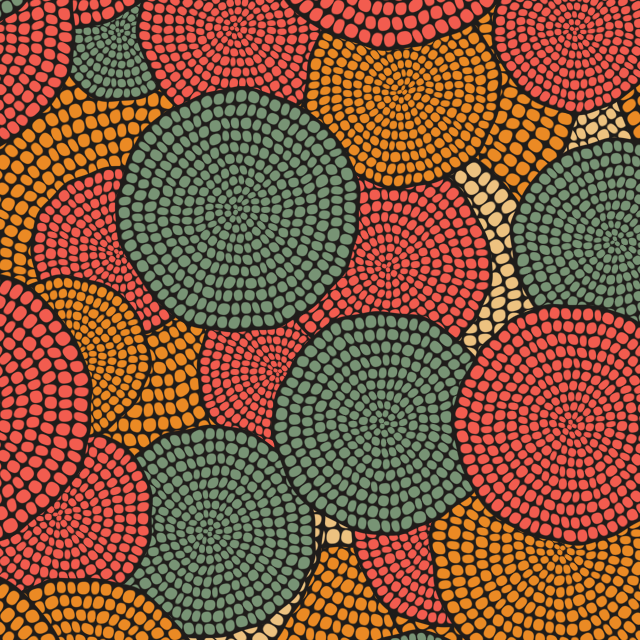
A WebGL 2 fragment shader for this pattern:

```glsl
#version 300 es
precision highp float;
// Overlapping discs made of rings of oval pebbles on a dark ground.
// Two jittered grids scatter the discs (broad ones behind, smaller in front);
// the topmost disc at each point draws its pebbles in polar cells.

uniform vec2 u_resolution;
out vec4 fragColor;

const float TAU = 6.2831853;
const float RIM = 0.003;   // dark band around each disc

const vec3 INK   = vec3(0.12, 0.11, 0.10);
const vec3 GREEN = vec3(0.47, 0.58, 0.46);
const vec3 CORAL = vec3(0.95, 0.36, 0.31);
const vec3 AMBER = vec3(0.92, 0.54, 0.14);
const vec3 CREAM = vec3(0.93, 0.76, 0.50);

struct Disc { vec2 center; float radius; float depth; float seed; vec3 color; };

float hash(vec3 p) {
    return fract(sin(dot(p, vec3(12.99, 78.23, 37.72))) * 43758.55);
}

// Disc number n (0..17): nine neighbours in the back grid, then nine in front
Disc discNear(vec2 p, int n) {
    bool front = n >= 9;
    float layer = front ? 1.0 : 0.0;
    float size = front ? 0.26 : 0.36;
    vec2 cell = floor(p / size) + vec2(n % 3, (n / 3) % 3) - 1.0;
    vec3 key = vec3(cell, layer);
    vec2 jitter = vec2(hash(key + 3.1), hash(key + 5.7)) - 0.5;
    float pick = hash(key + 8.3);

    Disc d;
    d.seed = hash(key + 1.9) * 10.0;
    d.center = (cell + 0.5 + jitter * (front ? 0.5 : 0.3)) * size;
    d.radius = front ? 0.105 + 0.12 * pow(pick, 1.4) : 0.34;
    d.depth = layer + d.radius + 0.1 * hash(key + 6.5);   // large discs tend to lie on top
    if (front) {
        d.color = mod(cell.x + cell.y, 2.0) < 0.5 ? CORAL : GREEN;
        if (hash(key + 4.4) > 0.88) d.color = AMBER;
    } else {
        d.color = mod(cell.x + 2.0 * cell.y, 3.0) < 0.5 ? CREAM : AMBER;
    }
    return d;
}

// Uneven border between pebbles i-1 and i of a ring of n pebbles
float border(float i, float n, float ring, float seed) {
    return i + 0.3 * (hash(vec3(mod(i, n), ring, seed)) - 0.5);
}

// Signed distance to the pebble around p, measured from the disc center
float pebble(vec2 p, Disc d) {
    // Rings widen outwards
    float rings = ceil(d.radius / clamp(0.009 + 0.05 * d.radius, 0.012, 0.02));
    float ring = min(floor(rings * pow(length(p) / d.radius, 0.8)), rings - 1.0);
    vec2 span = d.radius * pow((ring + vec2(0.0, 1.0)) / rings, vec2(1.25));
    float width = span.y - span.x;
    float middle = 0.5 * (span.x + span.y);

    // Angular cell with jittered borders
    float n = round(5.9 * (ring + 0.5));
    float turn = hash(vec3(ring, d.seed, 0.7));
    float a = fract(atan(p.y, p.x) / TAU + turn) * n;
    float i = floor(a);
    i += step(border(i + 1.0, n, ring, d.seed), a) - step(a, border(i, n, ring, d.seed));
    float lo = border(i, n, ring, d.seed);
    float hi = border(i + 1.0, n, ring, d.seed);

    // Local frame: x along the radius, y along the ring, slightly tilted
    vec3 key = vec3(mod(i, n), ring, d.seed + 2.3);
    float angle = (0.5 * (lo + hi) / n - turn) * TAU;
    vec2 dir = vec2(cos(angle), sin(angle));
    vec2 q = vec2(dot(p, dir), dot(p, vec2(-dir.y, dir.x))) - vec2(middle, 0.0);
    float tilt = 0.5 * (hash(key) - 0.5);
    q = mat2(cos(tilt), -sin(tilt), sin(tilt), cos(tilt)) * q;

    // Rounded oval
    vec2 halfSize = vec2(0.5 * width, middle * sin(0.5 * TAU * (hi - lo) / n)) - 0.05 * width;
    halfSize *= mix(0.94, 1.0, hash(key + 1.7));
    vec2 e = pow(abs(q) / halfSize, vec2(2.5));
    return (pow(e.x + e.y, 0.4) - 1.0) * min(halfSize.x, halfSize.y);
}

void main() {
    float scale = min(u_resolution.x, u_resolution.y);
    vec2 uv = gl_FragCoord.xy / scale;
    float soft = 0.8 / scale;

    // Hand-drawn wobble from layered sines
    uv += 0.0022 * sin(uv.yx * 41.0 + vec2(0.0, 2.0)) + 0.0012 * sin(uv.yx * 93.0 + uv * 37.0);

    // Topmost disc covering this point
    Disc top = discNear(uv, 0);
    top.depth = -1.0;
    for (int n = 0; n < 18; n++) {
        Disc d = discNear(uv, n);
        if (d.depth > top.depth && distance(uv, d.center) < d.radius + RIM) top = d;
    }

    // Gap to the nearest disc lying above it
    float gap = 1.0;
    for (int n = 0; n < 18; n++) {
        Disc d = discNear(uv, n);
        if (d.depth > top.depth) gap = min(gap, distance(uv, d.center) - d.radius - RIM);
    }

    float fill = 1.0 - smoothstep(-soft, soft, pebble(uv - top.center, top));
    fill *= smoothstep(0.0, 2.0 * soft, gap);
    fragColor = vec4(mix(INK, top.color, fill), 1.0);
}
```
